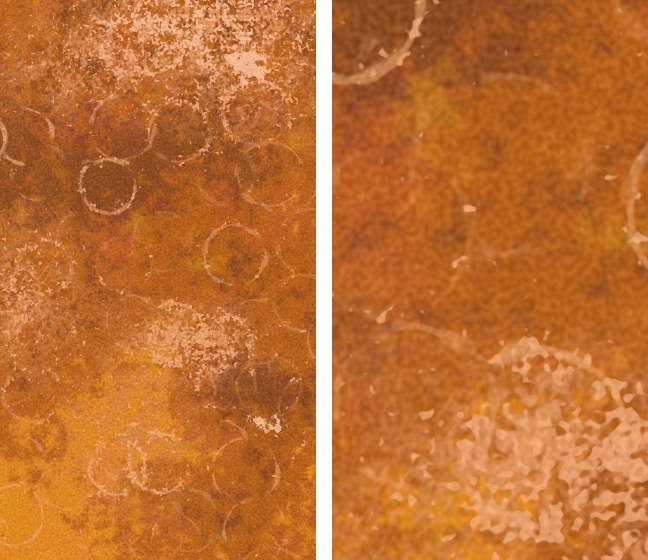
Left: the whole. Right: its middle third, enlarged.
Write a Shadertoy shader that draws this texture.

```glsl
// Weathered rust-orange surface with pale broken ring stains and chalky flecks.
// Layered gradient noise tints the ground; hashed cells place the rings, and
// broad soft blots steer where gold, shade and flecks gather.

#define RING_CELL 0.215
#define RING_RADIUS 0.093
#define FLECK_SCALE 92.0
#define FLECK_BIAS -0.50
#define GRAIN 0.095
#define SHADE vec3(0.55, 0.29, 0.13)
#define RUST vec3(0.72, 0.38, 0.11)
#define GOLD vec3(0.88, 0.53, 0.13)
#define DUST vec3(0.80, 0.49, 0.29)
#define PEACH vec3(0.91, 0.62, 0.40)
#define CHALK vec3(0.98, 0.75, 0.62)

vec3 hash3(vec2 p) {
    vec3 q = fract(vec3(p.xyx) * vec3(0.1031, 0.1030, 0.0973));
    q += dot(q, q.yxz + 33.33);
    return fract((q.xxy + q.yzz) * q.zyx);
}

float cornerSlope(vec2 cell, vec2 offset) {
    float angle = 6.2832 * hash3(cell + 57.0).x;
    return dot(vec2(cos(angle), sin(angle)), offset);
}

// Gradient noise, roughly -0.7 to 0.7
float noise(vec2 p) {
    vec2 i = floor(p), f = p - i;
    vec2 u = f * f * f * (f * (f * 6.0 - 15.0) + 10.0);
    vec2 e = vec2(1.0, 0.0);
    return mix(mix(cornerSlope(i, f), cornerSlope(i + e, f - e), u.x),
               mix(cornerSlope(i + e.yx, f - e.yx), cornerSlope(i + 1.0, f - 1.0), u.x), u.y);
}

float fbm(vec2 p) {
    float sum = 0.0, amp = 0.6;
    for (int k = 0; k < 4; k++) {
        sum += amp * noise(p);
        p = mat2(1.6, 1.2, -1.2, 1.6) * p + 7.3;
        amp *= 0.55;
    }
    return sum;
}

float blot(vec2 p, vec2 center, vec2 size) {
    vec2 d = (p - center) / size;
    return exp(-dot(d, d));
}

// x: drawn ring lines, y: spatter band around them
vec2 ringStains(vec2 p, vec2 shift) {
    vec2 home = floor((p + shift) / RING_CELL);
    vec2 marks = vec2(0.0);
    for (int j = -1; j <= 1; j++)
    for (int i = -1; i <= 1; i++) {
        vec2 cell = home + vec2(i, j);
        vec3 place = hash3(cell + shift * 91.0 + 13.0);
        vec3 look = hash3(cell + shift * 53.0 + 71.0);
        vec2 q = p + shift - (cell + 0.2 + 0.6 * place.xy) * RING_CELL;
        float radius = RING_RADIUS * (0.85 + 0.28 * place.z);
        float d = abs(length(q) - radius + 0.007 * noise(q * 14.0 + cell * 5.0));
        float gap = noise(q * 11.0 + cell * 3.7) + 0.4 * noise(q * 45.0);
        float cover = smoothstep(-0.2, 0.15, gap + 0.5 * look.y - 0.25);
        float width = 0.003 + 0.009 * smoothstep(-0.1, 0.5, noise(q * 22.0 + cell));
        float present = step(0.32, look.x);
        float strength = present * mix(0.3, 1.0, look.z * look.z);
        float line = 1.0 - smoothstep(width * 0.4, width + 0.0025, d);
        marks.x = max(marks.x, strength * cover * line);
        marks.y = max(marks.y, present * cover * look.y * exp(-d * d / 0.0004));
    }
    return marks;
}

void mainImage(out vec4 fragColor, in vec2 fragCoord) {
    vec2 p = fragCoord / iResolution.x;
    vec2 warped = p + 0.10 * vec2(fbm(p * 5.0), fbm(p * 5.0 + 31.0));

    // Ground: mottled shade and rust, warmer toward the foot
    float shade = blot(warped, vec2(0.26, 1.25), vec2(0.48, 0.25))
                + 0.9 * blot(warped, vec2(0.78, 0.53), vec2(0.24, 0.17));
    float glow = blot(warped, vec2(0.07, 0.10), vec2(0.34, 0.26))
               + 0.7 * blot(warped, vec2(0.36, 0.43), vec2(0.24, 0.22));
    float tone = 0.63 - 0.10 * p.y + 0.65 * fbm(p * 3.2) + 0.6 * fbm(p * 22.0);
    tone += 0.48 * glow - 0.42 * shade + 0.16 * noise(p * 75.0 + 2.0);
    vec3 color = mix(SHADE, RUST, smoothstep(0.08, 0.56, tone));
    color = mix(color, GOLD, smoothstep(0.60, 0.98, tone));
    color += vec3(0.02, -0.01, 0.03) * smoothstep(0.0, 0.4, fbm(p * 4.0 + 19.0));

    // Small yellow glints
    float glint = smoothstep(0.32, 0.65, noise(p * 8.0 + 4.0) + 0.22 * glow + 0.25 * noise(p * 34.0));
    color = mix(color, vec3(0.86, 0.58, 0.10), 0.5 * glint);

    // Dusty clouds that carry the flecks
    float crown = blot(warped, vec2(0.66, 1.77), vec2(0.36, 0.24));
    float clouds = crown + 0.6 * blot(warped, vec2(0.20, 1.56), vec2(0.32, 0.19))
                 + 0.5 * blot(warped, vec2(0.84, 1.46), vec2(0.24, 0.18))
                 + 0.75 * blot(warped, vec2(0.06, 0.84), vec2(0.22, 0.26))
                 + 0.95 * blot(warped, vec2(0.63, 0.69), vec2(0.19, 0.11))
                 + 0.55 * blot(warped, vec2(0.42, 0.40), vec2(0.24, 0.28));
    float powder = fbm(p * 12.0 + 3.0) + 0.7 * noise(p * 62.0 + 5.0) + 0.4 * noise(p * 115.0);
    float haze = clouds * smoothstep(-0.35, 0.35, powder);
    color = mix(color, DUST, clamp(1.25 * haze, 0.0, 0.85));
    color = mix(color, PEACH, 0.75 * smoothstep(0.45, 0.95, haze));

    // Rings in two overlapping sets, the second fainter
    vec2 rings = max(ringStains(p, vec2(0.0)), 0.65 * ringStains(p, vec2(3.11, 5.17)));
    color = mix(color, mix(PEACH, CHALK, 0.25 + 0.35 * crown), 0.85 * rings.x);

    // Chalk flecks, thin slanted scratches and crumbled flakes
    float speck = 0.75 * noise(p * FLECK_SCALE) + 0.5 * noise(p * 36.0 + 9.0);
    float fleck = smoothstep(0.0, 0.2, speck + FLECK_BIAS + 0.46 * clouds + 0.42 * rings.y);
    vec2 slant = mat2(0.8, 0.6, -0.6, 0.8) * p;
    float scratch = smoothstep(0.28, 0.5, noise(slant * vec2(95.0, 22.0)) + 0.12 * clouds);
    float flakes = blot(warped, vec2(0.79, 1.57), vec2(0.07)) + 0.8 * blot(p, vec2(0.84, 0.43), vec2(0.07, 0.05));
    float flake = smoothstep(0.5, 0.66, flakes + 1.1 * fbm(p * 30.0) - 0.1);
    flake *= smoothstep(0.05, 0.3, flakes);
    color = mix(color, PEACH, 0.3 * scratch * smoothstep(0.1, 0.6, clouds));
    color = mix(color, mix(PEACH, CHALK, clamp(crown + 0.3, 0.0, 1.0)), 0.8 * fleck);
    color = mix(color, CHALK, 0.85 * flake);

    // Fine grain
    color += GRAIN * noise(p * 135.0) * vec3(1.0, 0.9, 0.8);
    fragColor = vec4(clamp(color, 0.0, 1.0), 1.0);
}
```
